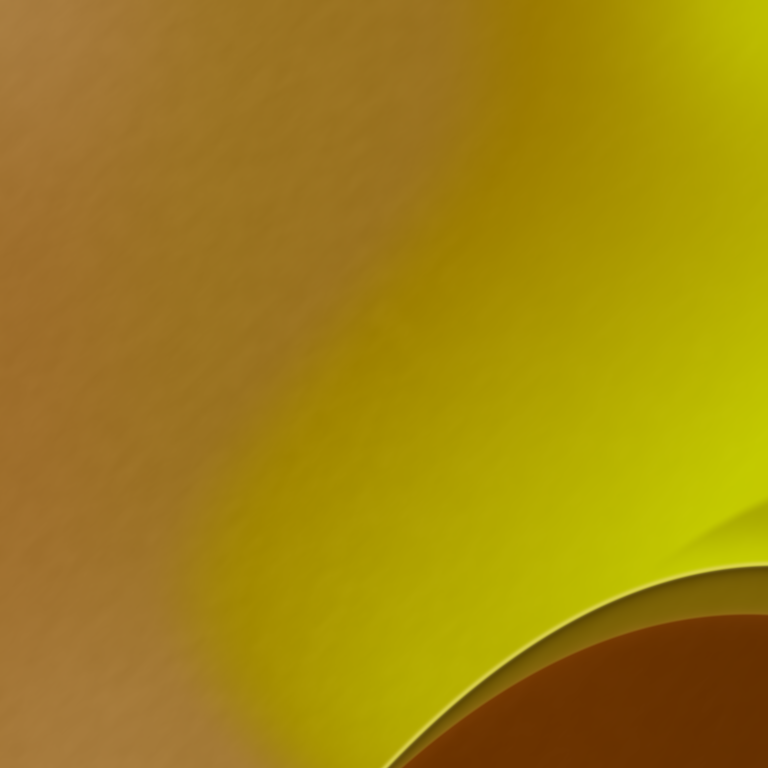
Write a three.js fragment shader that draws this background.

```glsl
varying vec2 vUv;

#define EDGE_SOFT 0.0022
#define RIM_WIDTH 0.0035
#define GRAIN 0.028
#define OUTER_ARCH vec3(1.01, 0.264, 1.03)
#define INNER_ARCH vec3(0.975, 0.200, 0.98)
#define BROWN vec3(0.605, 0.450, 0.125)
#define TAN vec3(0.660, 0.490, 0.250)
#define OLIVE vec3(0.490, 0.390, 0.020)
#define DARK_OLIVE vec3(0.270, 0.200, 0.000)
#define RUST vec3(0.420, 0.200, 0.000)
#define RIM_LIGHT vec3(0.880, 0.840, 0.360)

float hash(vec2 p) {
  p = fract(p * vec2(0.1031, 0.1137));
  p += dot(p, p.yx + 33.33);
  return fract((p.x + p.y) * p.x * 7.13);
}

float noise(vec2 p) {
  vec2 cell = floor(p), f = fract(p);
  f = f * f * (3.0 - 2.0 * f);
  float low = mix(hash(cell), hash(cell + vec2(1.0, 0.0)), f.x);
  float high = mix(hash(cell + vec2(0.0, 1.0)), hash(cell + vec2(1.0)), f.x);
  return mix(low, high, f.y);
}

// Brushed grain, stretched along the rising diagonal
float grain(vec2 p) {
  vec2 q = vec2((p.x + p.y) * 22.0, (p.y - p.x) * 50.0) + 60.0;
  float sum = 0.0, gain = 0.5;
  for (int i = 0; i < 3; i++) {
    sum += gain * (noise(q) - 0.5);
    q = q * 2.03 + 7.1;
    gain *= 0.5;
  }
  return sum;
}

// Signed distance to a parabolic arch: (apex x, apex y, curvature)
float archDistance(vec2 p, vec3 arch) {
  float dx = p.x - arch.x;
  float slope = 2.0 * arch.z * dx;
  return (p.y - arch.y + arch.z * dx * dx) / sqrt(1.0 + slope * slope);
}

float spot(vec2 p, vec2 center, float radius) {
  vec2 d = (p - center) / radius;
  return exp(-dot(d, d));
}

// Column where brown turns to gold, for each height
float goldBorder(float y) {
  float foot = max(1.0 - y / 0.25, 0.0);
  return 0.32 + 0.37 * smoothstep(0.22, 0.92, y) + 0.12 * foot * foot;
}

vec3 backdrop(vec2 p) {
  float d = p.x - goldBorder(p.y);

  // Gold brightening to lime on the right
  float green = mix(0.56, 0.47, p.y) + 0.44 * max(d, 0.0);
  green += 0.14 * spot(p, vec2(1.0), 0.17);
  green += 0.05 * spot(p, vec2(0.52, 0.06), 0.14);
  green = min(green, 0.79);
  vec3 gold = vec3(0.62 + 0.5 * (green - 0.5), green, 0.0);

  // Brown with paler corners
  vec3 brown = mix(vec3(0.62, 0.43, 0.165), BROWN, smoothstep(0.0, 0.3, p.x));
  brown = mix(brown, TAN, 0.95 * spot(p, vec2(0.0, 1.0), 0.22));
  brown = mix(brown, TAN, 0.85 * spot(p, vec2(0.12, 0.0), 0.24));
  brown = mix(brown, TAN, 0.35 * spot(p, vec2(0.32, 0.0), 0.14));

  return mix(brown, gold, smoothstep(-0.14, 0.015, d));
}

void main() {
  vec2 p = vUv;
  float outer = archDistance(p, OUTER_ARCH);
  float inner = archDistance(p, INNER_ARCH);
  vec3 color = backdrop(p);

  // Faint shaded fold above the arch
  float dx = 1.0 - p.x;
  float fold = p.y - (0.352 - 0.45 * dx - dx * dx);
  float foldShade = 1.0 - smoothstep(-0.012, 0.006, fold);
  foldShade *= smoothstep(0.005, 0.07, outer) * smoothstep(0.80, 0.90, p.x);
  color = mix(color, vec3(0.64, 0.63, 0.0), 0.75 * foldShade);

  // Olive band between the two arches
  vec3 band = mix(OLIVE, DARK_OLIVE, exp(outer / 0.009));
  band = mix(band, vec3(0.61, 0.43, 0.12), 0.65 * exp(-abs(inner) / 0.006));
  color = mix(color, band, 1.0 - smoothstep(-EDGE_SOFT, EDGE_SOFT, outer));

  // Rust dome
  vec3 dome = RUST + vec3(0.05, 0.03, 0.01) * exp(inner / 0.012);
  dome -= vec3(0.02, 0.01, 0.0) * smoothstep(0.7, 1.0, p.x);
  color = mix(color, dome, 1.0 - smoothstep(-EDGE_SOFT, EDGE_SOFT, inner));

  // Bright rim along the outer arch
  float rim = (outer - 0.002) / RIM_WIDTH;
  color = mix(color, RIM_LIGHT, 0.8 * exp(-rim * rim));

  float grainAmount = GRAIN * mix(1.0, 0.5, smoothstep(0.4, 0.8, p.x));
  color += grainAmount * grain(p);
  gl_FragColor = vec4(clamp(color, 0.0, 1.0), 1.0);
}
```
